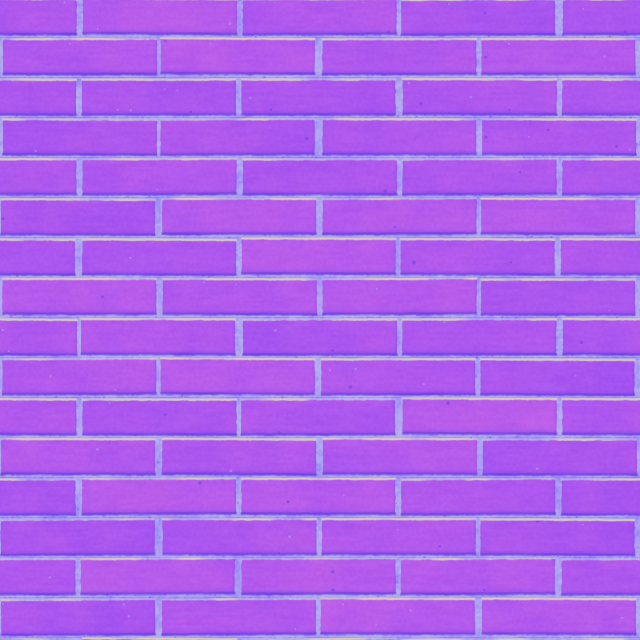
Reproduce this texture map procedurally as a Shadertoy shader.

```glsl
#define COLUMNS 4.0
#define ROWS 16.0
#define BRICK_HALF vec2(1.925, 0.428)   // in row heights; a cell is 4 x 1
#define JITTER vec2(0.034, 0.014)
#define TILT 0.006
#define EDGE_WOBBLE 0.022
#define FACE_COLOR vec3(0.69, 0.35, 0.93)
#define SHADOW_COLOR vec3(0.43, 0.25, 0.89)
#define MORTAR_DEEP vec3(0.58, 0.50, 0.97)
#define MORTAR_PALE vec3(0.69, 0.67, 0.93)
#define RIM_COLOR vec3(0.85, 0.79, 0.74)

float hash(vec2 p) {
    vec3 q = fract(p.xyx * vec3(0.1031, 0.1030, 0.0973));
    q += dot(q, q.yzx + 33.33);
    return fract((q.x + q.y) * q.z);
}

// Value noise that wraps after one canvas; freq holds whole numbers
float noise(vec2 uv, vec2 freq) {
    vec2 p = uv * freq, i = floor(p), f = fract(p);
    f = f * f * (3.0 - 2.0 * f);
    vec2 a = mod(i, freq), b = mod(i + 1.0, freq);
    return mix(mix(hash(a), hash(vec2(b.x, a.y)), f.x),
               mix(hash(vec2(a.x, b.y)), hash(b), f.x), f.y);
}

// Rare small dots, one candidate per grid cell
float specks(vec2 uv, float grid, float seed, float density) {
    vec2 p = uv * grid, id = mod(floor(p), grid) + seed;
    vec2 center = 0.3 + 0.4 * vec2(hash(id + 7.0), hash(id + 19.0));
    float radius = mix(0.10, 0.24, hash(id + 31.0));
    float dot_ = 1.0 - smoothstep(radius * 0.4, radius + 0.08, length(fract(p) - center));
    return dot_ * step(1.0 - density, hash(id));
}

float roundedBox(vec2 p, vec2 halfSize, float radius) {
    vec2 d = abs(p) - halfSize + radius;
    return length(max(d, 0.0)) + min(max(d.x, d.y), 0.0) - radius;
}

// Soft line around d = center
float band(float d, float center, float width) {
    return 1.0 - smoothstep(0.0, width, abs(d - center));
}

void mainImage(out vec4 fragColor, in vec2 fragCoord) {
    vec2 uv = fragCoord / iResolution.xy;
    float aa = 0.6 * ROWS / iResolution.y;

    // Running bond: odd rows shift by half a brick
    vec2 grid = uv * vec2(COLUMNS, ROWS) + vec2(0.008, -0.073);
    float row = mod(floor(grid.y), ROWS);
    grid.x += 0.5 * mod(row, 2.0);
    vec2 id = vec2(mod(floor(grid.x), COLUMNS), row);
    vec2 q = (fract(grid) - 0.5) * vec2(ROWS / COLUMNS, 1.0);

    // Each brick is laid slightly off and slightly tilted
    float seedA = hash(id + 3.0) - 0.5, seedB = hash(id + 41.0) - 0.5;
    float seedC = hash(id + 83.0) - 0.5;
    q -= 2.0 * JITTER * vec2(seedA, seedB);
    q.y += 2.0 * TILT * seedC * q.x;

    float coarse = noise(uv, vec2(24.0, 32.0));
    float medium = noise(uv, vec2(90.0, 120.0));
    float fine = noise(uv, vec2(256.0));
    float streak = noise(uv, vec2(40.0, 240.0));
    float wobble = EDGE_WOBBLE * (0.6 * medium + 0.4 * fine - 0.5);
    float d = roundedBox(q, BRICK_HALF, 0.03) + wobble;
    float above = q.y - BRICK_HALF.y + wobble;
    float below = -q.y - BRICK_HALF.y + wobble;
    float right = q.x - BRICK_HALF.x + wobble;
    float left = -q.x - BRICK_HALF.x + wobble;

    // Brick face: tone per brick, cross gradient, grain and pits
    vec3 face = FACE_COLOR + vec3(0.055, 0.025, -0.015) * seedB;
    face += vec3(0.016, 0.008, -0.006) * seedA * q.x;
    face += vec3(0.04, 0.02, -0.01) * (coarse - 0.5);
    face += vec3(0.02, 0.025, 0.01) * (fine + streak - 1.0);
    face = mix(face, SHADOW_COLOR, 0.35 * smoothstep(-0.14, 0.0, below));
    face = mix(face, SHADOW_COLOR, 0.22 * smoothstep(-0.08, 0.0, right));
    face = mix(face, SHADOW_COLOR, 0.6 * specks(uv, 72.0, 0.0, 0.008));
    face = mix(face, MORTAR_PALE, 0.5 * specks(uv, 96.0, 150.0, 0.008));

    // Mortar: blotchy, paler towards the brick below it
    float blotch = 0.5 * coarse + 0.3 * medium + 0.2 * fine;
    float pale = 0.75 * blotch + 0.25 * smoothstep(0.10, 0.0, above);
    vec3 mortar = mix(MORTAR_DEEP, MORTAR_PALE, smoothstep(0.1, 0.85, pale));
    mortar += 0.05 * (fine - 0.5);
    mortar = mix(mortar, SHADOW_COLOR, 0.35 * specks(uv, 96.0, 300.0, 0.05));
    mortar = mix(mortar, MORTAR_PALE, 0.4 * band(left, 0.02, 0.05));

    vec3 color = mix(face, mortar, smoothstep(-aa, aa, d));

    // Lit upper rim and shaded lower rim, both broken by wear
    float across = 1.0 - smoothstep(-0.01, 0.04, abs(q.x) - BRICK_HALF.x);
    float rimWear = smoothstep(0.15, 0.6, noise(uv, vec2(20.0, 64.0)) + 0.6 * seedC);
    float rim = band(above, 0.018, 0.04 + aa) * mix(0.3, 1.0, rimWear);
    color = mix(color, RIM_COLOR, rim * across);
    float shadeWear = mix(0.55, 1.0, noise(uv, vec2(28.0, 64.0)));
    color = mix(color, SHADOW_COLOR, band(below, 0.0, 0.045 + aa) * shadeWear * across);

    fragColor = vec4(clamp(color, 0.0, 1.0), 1.0);
}
```
